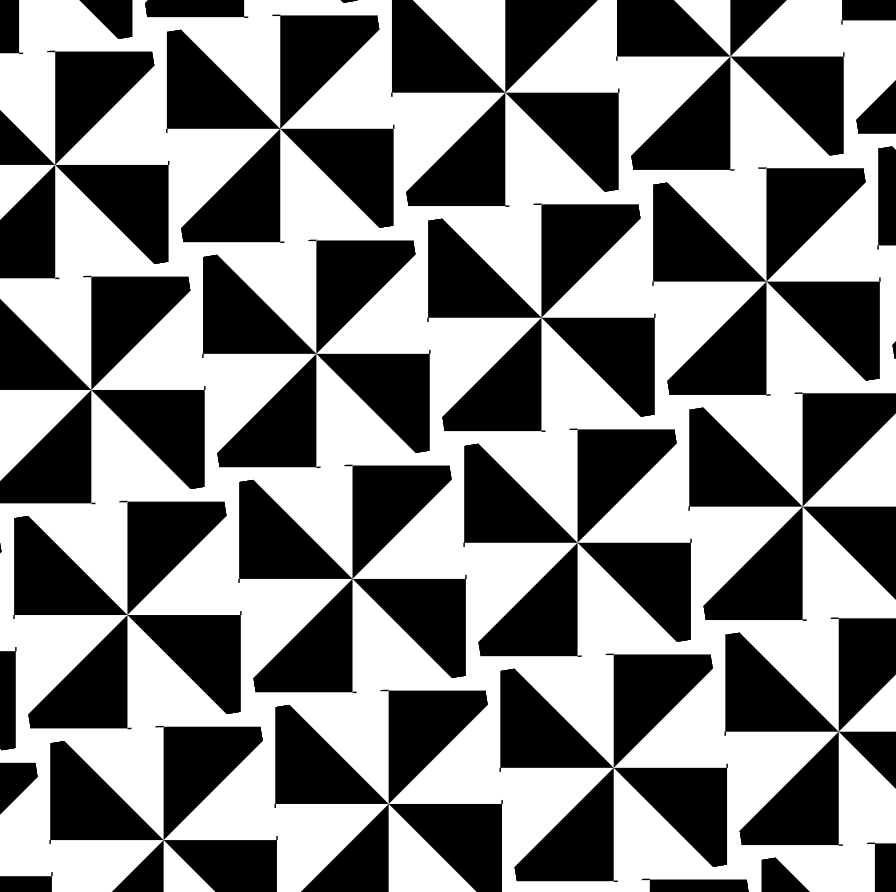
Write a Shadertoy shader that draws this pattern.

```glsl
// One black sail: half of a square, cut along its diagonal
float sail(vec2 p) {
    return max(max(-p.x, (p.x - p.y) * 0.7071), p.y - 0.1271);
}

// Thin spur that continues the outer edge of a sail
float spur(vec2 p, float len) {
    vec2 d = abs(p - vec2(-0.5 * len, 0.1272)) - vec2(0.5 * len, 0.0008);
    return max(d.x, d.y);
}

// Four sails around a hub at the origin
float pinwheel(vec2 p) {
    float d = 1.0;
    for (int i = 0; i < 4; i++) {
        float len = i == 0 ? 0.009 : 0.0045;
        d = min(d, min(sail(p), spur(p, len)));
        p = vec2(-p.y, p.x);
    }
    return d;
}

void mainImage(out vec4 fragColor, in vec2 fragCoord) {
    vec2 uv = fragCoord / iResolution.y - vec2(0.3952, 0.3510);

    // Tilted square lattice; the wheels themselves stay upright
    vec2 across = vec2(0.2523, 0.0405);
    vec2 up = vec2(-across.y, across.x);
    vec2 cell = vec2(dot(uv, across), dot(uv, up)) / dot(across, across);
    cell -= round(cell);
    vec2 p = cell.x * across + cell.y * up;

    // The tilted cell border trims the sail tips
    float border = (max(abs(cell.x), abs(cell.y)) - 0.5) * length(across);
    float d = max(pinwheel(p), border);

    // Black ink on white with a one pixel soft edge
    float ink = clamp(0.5 - d * iResolution.y, 0.0, 1.0);
    fragColor = vec4(vec3(1.0 - ink), 1.0);
}
```
